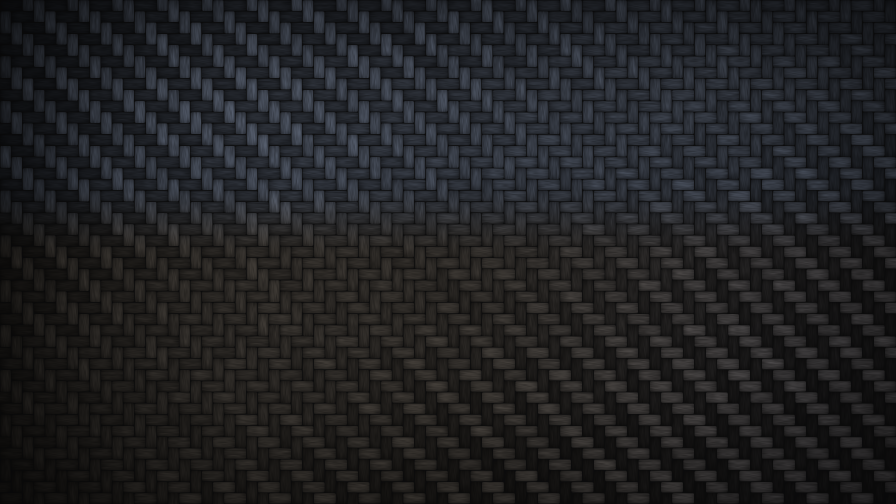
Give the GLSL for this texture, as a Shadertoy shader.

```glsl
// A dark carbon-fibre cloth in 2/2 twill: each strand floats over two cells,
// and the floats step diagonally down to the right. Rounded strand profiles,
// fibre noise and a cool-over-warm light with a vignette shade the cloth.

const vec2 REPEATS = vec2(20.0, 11.25);   // twill repeats across and down
const float CELLS_PER_REPEAT = 4.0;
const vec2 STRAND_HALF_SIZE = vec2(0.99, 0.47);
const float CORNER_RADIUS = 0.16;
const float FIBRE_SLANT = 0.07;

const vec3 COOL_LIGHT = vec3(0.272, 0.298, 0.347);
const vec3 WARM_LIGHT = vec3(0.246, 0.228, 0.208);
const vec3 NEUTRAL_LIGHT = vec3(0.258, 0.250, 0.256);
const vec3 GAP_COLOR = vec3(0.050, 0.050, 0.052);

float hash(vec2 p) {
    vec3 q = fract(vec3(p.xyx) * 0.1031);
    q += dot(q, q.yzx + 33.33);
    return fract((q.x + q.y) * q.z);
}

float valueNoise(vec2 p) {
    vec2 cell = floor(p);
    vec2 f = fract(p);
    f = f * f * (3.0 - 2.0 * f);
    float low = mix(hash(cell), hash(cell + vec2(1.0, 0.0)), f.x);
    float high = mix(hash(cell + vec2(0.0, 1.0)), hash(cell + 1.0), f.x);
    return mix(low, high, f.y);
}

float roundedBox(vec2 p, vec2 halfSize, float radius) {
    vec2 q = abs(p) - halfSize + radius;
    return length(max(q, 0.0)) + min(max(q.x, q.y), 0.0) - radius;
}

// Strand at a cloth point: xy = position (along, across) from its centre,
// z = 1 for a vertical strand, w = random value of this float.
vec4 findStrand(vec2 cloth) {
    vec2 cell = floor(cloth);
    vec2 inside = cloth - cell;
    float stage = mod(cell.x + cell.y, CELLS_PER_REPEAT);
    float vertical = step(2.0, stage);
    float offset = stage - 2.0 * vertical;
    vec2 local = vertical > 0.5 ? inside.yx : inside;
    vec2 start = cell - offset * (vertical > 0.5 ? vec2(0.0, 1.0) : vec2(1.0, 0.0));
    float seed = hash(start + vec2(7.0, 31.0) + 113.0 * vertical);
    return vec4(local.x + offset - 1.0, local.y - 0.5, vertical, seed);
}

// Fine streaks running along the strand, different on every float.
float fibreStreaks(vec2 p, float seed) {
    vec2 origin = vec2(seed * 91.0, seed * 57.0) + 20.0;
    p.y += FIBRE_SLANT * p.x * (seed - 0.2);
    float coarse = valueNoise(p * vec2(1.3, 6.0) + origin);
    float fine = valueNoise(p * vec2(2.2, 13.0) + origin.yx);
    return mix(coarse, fine, 0.45);
}

// Rounded body, dimmer where the float dives under its neighbours.
float strandShade(vec2 p, float seed) {
    float across = 1.0 - 1.3 * p.y * p.y;
    float along = 1.0 - 0.32 * pow(abs(p.x), 3.0);
    float upperEdge = 0.08 * smoothstep(-0.1, 0.45, p.y);
    float streaks = mix(0.76, 1.24, fibreStreaks(p, seed));
    return (across * along + upperEdge) * streaks * mix(0.91, 1.09, seed);
}

// Strand directions catch the light on opposite sides of the cloth.
float directionGain(vec2 uv, float vertical) {
    float sweep = smoothstep(0.10, 1.02, 0.58 * uv.x + 0.57 * (1.0 - uv.y));
    return mix(mix(0.52, 1.02, sweep), mix(1.14, 0.36, sweep), vertical);
}

vec3 lightColor(vec2 uv) {
    vec3 lower = mix(WARM_LIGHT, NEUTRAL_LIGHT, smoothstep(0.45, 0.95, uv.x));
    return mix(lower, COOL_LIGHT, smoothstep(0.49, 0.64, uv.y));
}

float vignette(vec2 uv) {
    float sides = smoothstep(-0.26, 0.34, uv.x) * smoothstep(1.42, 0.72, uv.x);
    float ends = smoothstep(-0.62, 0.38, uv.y) * smoothstep(1.36, 0.72, uv.y);
    return sides * ends;
}

void mainImage(out vec4 fragColor, in vec2 fragCoord) {
    vec2 uv = fragCoord / iResolution.xy;
    vec2 cellCount = REPEATS * CELLS_PER_REPEAT;
    vec4 strand = findStrand(uv * cellCount);

    // Strand outline with a soft contact shadow, at least one pixel wide
    float softness = max(0.07, 0.6 * cellCount.y / iResolution.y);
    float edge = roundedBox(strand.xy, STRAND_HALF_SIZE, CORNER_RADIUS);
    float coverage = 1.0 - smoothstep(-softness, softness, edge);

    // Fibre shading and lighting
    float shade = strandShade(strand.xy, strand.w) * directionGain(uv, strand.z);
    float falloff = vignette(uv);
    vec3 lit = lightColor(uv) * shade * falloff;
    vec3 gap = GAP_COLOR * mix(0.5, 1.0, falloff);
    vec3 color = mix(gap, max(lit, gap), coverage);

    fragColor = vec4(color, 1.0);
}
```
